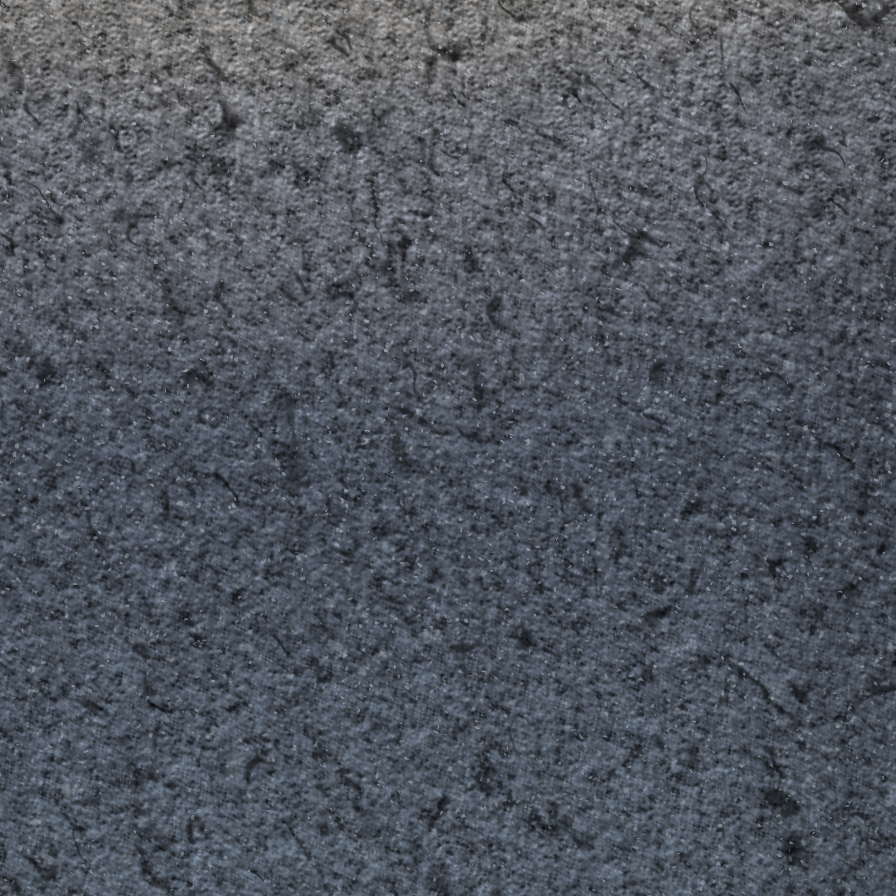
Give the GLSL for this texture, as a three.js fragment shader.

```glsl
// Rough grey-blue stone with fine grains, pale flecks and short dark cracks.
varying vec2 vUv;

float hash(vec2 p) {
  return fract(sin(dot(p, vec2(127.1, 311.7))) * 43758.5453);
}

vec2 hash2(vec2 p) {
  return vec2(hash(p), hash(p + 57.3));
}

float noise(vec2 p) {
  vec2 i = floor(p), f = fract(p);
  f = f * f * (3.0 - 2.0 * f);
  return mix(mix(hash(i), hash(i + vec2(1.0, 0.0)), f.x),
             mix(hash(i + vec2(0.0, 1.0)), hash(i + vec2(1.0, 1.0)), f.x), f.y);
}

mat2 rotation(float a) {
  return mat2(cos(a), -sin(a), sin(a), cos(a));
}

// Surface height, slightly stretched along the rising diagonal
float stoneHeight(vec2 p) {
  vec2 q = rotation(-0.9) * p * vec2(0.8, 1.15);
  float h = 0.46 * noise(q * 105.0);
  q = rotation(0.7) * q;
  h += 0.32 * noise(q * 200.0 + 13.0);
  q = rotation(0.7) * q;
  return h + 0.22 * noise(q * 370.0 + 29.0);
}

// Scattered irregular grains: cells that hold one are picked by density
float flecks(vec2 p, float scale, float density, float size) {
  vec2 q = p * scale;
  q += 0.35 * (vec2(noise(q * 2.7), noise(q * 2.7 + 41.0)) - 0.5);
  vec2 cell = floor(q);
  float cover = 0.0;
  for (int y = -1; y <= 1; y++) {
    for (int x = -1; x <= 1; x++) {
      vec2 id = cell + vec2(float(x), float(y));
      vec2 rnd = hash2(id + scale);
      vec2 d = rotation(rnd.x * 6.283) * (q - id - hash2(id + 9.1));
      float radius = size * mix(0.5, 1.2, rnd.y);
      float grain = 1.0 - smoothstep(0.55, 1.1, length(d * vec2(0.8, 1.25)) / radius);
      float present = step(hash(id + 23.7), density);
      cover = max(cover, grain * present * mix(0.4, 1.0, rnd.x));
    }
  }
  return cover;
}

// Short broken fissures along a given angle
float cracks(vec2 p, float angle, float seed) {
  vec2 q = rotation(angle) * p + seed;
  q += 0.012 * (vec2(noise(p * 60.0 + seed), noise(p * 60.0 - seed)) - 0.5);
  float ridge = abs(noise(q * vec2(18.0, 46.0)) - 0.5);
  float patches = smoothstep(0.66, 0.85, noise(q * vec2(24.0, 33.0) + 71.0));
  return (1.0 - smoothstep(0.02, 0.13, ridge)) * patches;
}

// Broad light: warm grey at the top, falling to slate blue below
vec3 baseColor(vec2 p) {
  float y = p.y + 0.07 * (noise(p * 4.0) - 0.5) - 0.06 * (p.x - 0.5);
  vec3 color = mix(vec3(0.30, 0.335, 0.38), vec3(0.275, 0.305, 0.35), smoothstep(0.0, 0.45, y));
  color = mix(color, vec3(0.385, 0.395, 0.425), smoothstep(0.48, 0.85, y));
  color = mix(color, vec3(0.46, 0.455, 0.45), smoothstep(0.82, 1.02, y));
  return color * (1.0 - 0.10 * smoothstep(0.75, 1.0, p.x));
}

void main() {
  vec2 p = vUv;
  vec3 color = baseColor(p);

  // Relief lit from above, with tonal variation between grains
  float h = stoneHeight(p);
  float relief = h - stoneHeight(p + vec2(-0.0014, 0.0026));
  float mottling = noise(rotation(0.5) * p * 48.0) - 0.5;
  color *= 1.0 + 1.35 * relief + 0.75 * (h - 0.5) + 0.16 * mottling;

  // Dark pits and fissures
  float pits = 1.0 - smoothstep(0.22, 0.38, h);
  float fissures = max(cracks(p, -0.85, 3.0), 0.7 * cracks(p, -1.35, 17.0));
  color *= 1.0 - 0.22 * pits;
  color *= 1.0 - 0.5 * fissures;

  // Large dull chips, then small bright mineral specks
  vec3 pale = vec3(0.60, 0.64, 0.68) * mix(0.9, 1.12, p.y);
  float shade = 0.85 + 0.9 * relief + 0.4 * (h - 0.5);
  color = mix(color, pale * shade, 0.38 * flecks(p, 34.0, 0.22, 0.30));
  color = mix(color, pale * shade, 0.50 * flecks(p, 85.0, 0.24, 0.33));
  color = mix(color, pale * 1.1, 0.65 * flecks(p, 150.0, 0.13, 0.34));

  gl_FragColor = vec4(clamp(color, 0.0, 1.0), 1.0);
}
```
